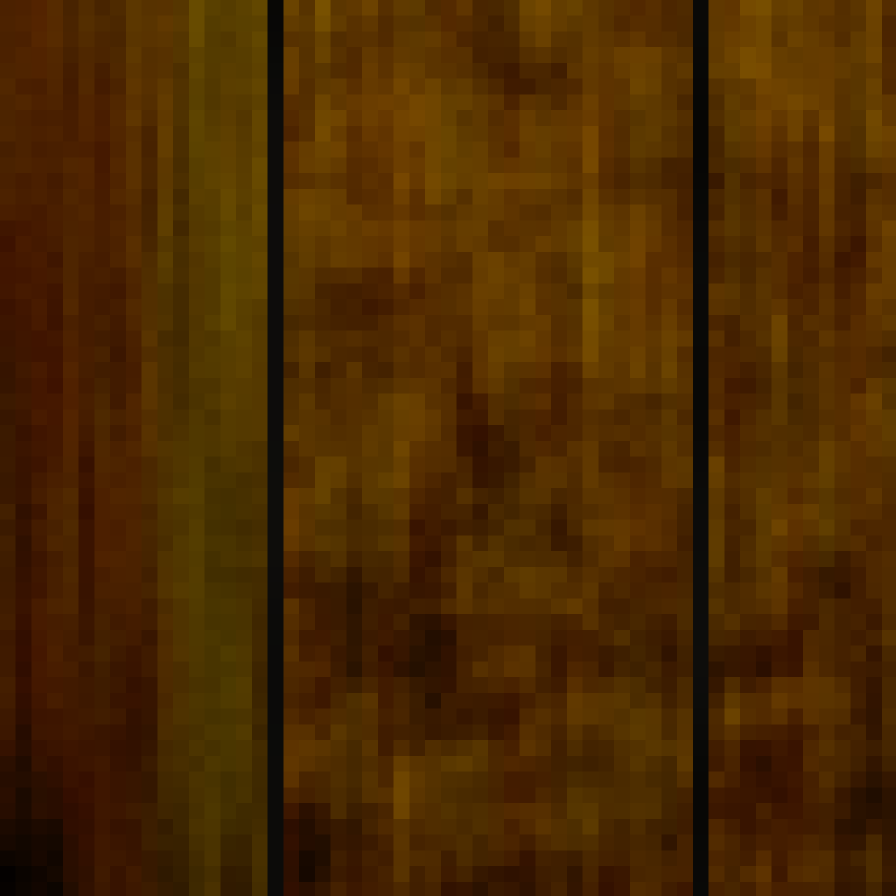
Give the GLSL for this texture, as a WebGL 1 fragment shader.

```glsl
precision highp float;

uniform vec2 u_resolution;

float hash(vec2 p) {
  return fract(sin(dot(p, vec2(127.1, 311.7))) * 43758.5453);
}

float noise(vec2 p) {
  vec2 i = floor(p);
  vec2 f = fract(p);
  f = f * f * (3.0 - 2.0 * f);
  return mix(mix(hash(i), hash(i + vec2(1.0, 0.0)), f.x),
             mix(hash(i + vec2(0.0, 1.0)), hash(i + 1.0), f.x), f.y);
}

// Soft round stain in cell units
float stain(vec2 cell, vec2 center, vec2 size) {
  vec2 d = (cell - center) / size;
  return exp(-dot(d, d));
}

vec3 woodColor(vec2 cell) {
  float plank = floor((cell.x - 17.0) / 27.0);
  float rough = step(0.0, plank);
  float middle = rough * (1.0 - step(1.0, plank));
  float down = cell.y / 57.0;

  // Light falls off downward; the smooth plank brightens to its right
  float tone = mix(0.375, 0.262, down);
  tone += (1.0 - rough) * (0.07 * cell.x / 17.0 - 0.075);

  // Long vertical grain, one value per column
  float streak = noise(vec2(cell.x, cell.y * 0.09 + plank * 7.0)) - 0.5;
  tone += streak * mix(0.1, 0.075, middle);
  float brightColumn = 1.0 - step(0.5, mod(cell.x - 1.0, 12.0));
  tone += rough * brightColumn * 0.07 * noise(vec2(cell.x, cell.y * 0.15));

  // Blotches, leaning into slanted bands near the bottom
  float blotch = noise(cell * vec2(0.23, 0.27) + 3.0) + 0.6 * noise(cell * 0.55 + 19.0) - 0.8;
  float slant = noise(vec2(cell.x * 0.12, (cell.y + cell.x * 0.35) * 0.36)) - 0.5;
  tone += blotch * mix(0.025, 0.13, rough);
  tone += slant * 0.13 * rough * smoothstep(0.5, 0.85, down);
  tone += (hash(cell) - 0.5) * mix(0.035, 0.055, rough);

  // Dark stains
  tone -= middle * 0.09 * stain(cell, vec2(27.5, 40.0), vec2(4.5, 2.5));
  tone -= middle * 0.07 * stain(cell, vec2(31.0, 29.0), vec2(4.0, 3.0));
  tone -= middle * 0.09 * stain(cell, vec2(33.0, 5.0), vec2(2.0, 1.5));
  tone -= rough * 0.13 * stain(cell, vec2(56.0, 51.0), vec2(5.0, 5.0));
  tone -= rough * 0.08 * stain(cell, vec2(54.0, 37.0), vec2(4.0, 6.0));
  tone -= 0.2 * stain(cell, vec2(0.0, 57.0), vec2(4.0, 8.0));
  tone = clamp(tone, 0.015, 0.47);

  // Red brown in the shade, olive in the light
  float green = max(tone * 0.86 - 0.1, tone * 0.38);
  float olive = (noise(cell * vec2(0.5, 0.12) + 41.0) - 0.5) * 0.045;
  olive += (1.0 - rough) * mix(-0.02, 0.045, smoothstep(5.0, 14.0, cell.x));
  green = max(green + olive * smoothstep(0.05, 0.25, tone), 0.0);
  vec3 wood = vec3(tone, green, 0.0);

  // Grooves one cell wide between planks
  float groove = 1.0 - step(0.5, mod(cell.x - 17.0, 27.0));
  vec3 grooveColor = vec3(0.02, 0.017, 0.01) + 0.035 * noise(vec2(cell.x, cell.y * 0.12));
  return mix(wood, grooveColor, groove);
}

void main() {
  // Average four samples to smooth the cell edges
  vec3 color = vec3(0.0);
  for (int i = 0; i < 4; i++) {
    float n = float(i);
    vec2 offset = vec2(mod(n, 2.0), floor(n / 2.0)) * 0.5 - 0.25;
    vec2 p = (gl_FragCoord.xy + offset) / u_resolution;
    color += woodColor(floor(vec2(p.x, 1.0 - p.y) * 512.0 / 9.0));
  }
  gl_FragColor = vec4(color / 4.0, 1.0);
}
```
